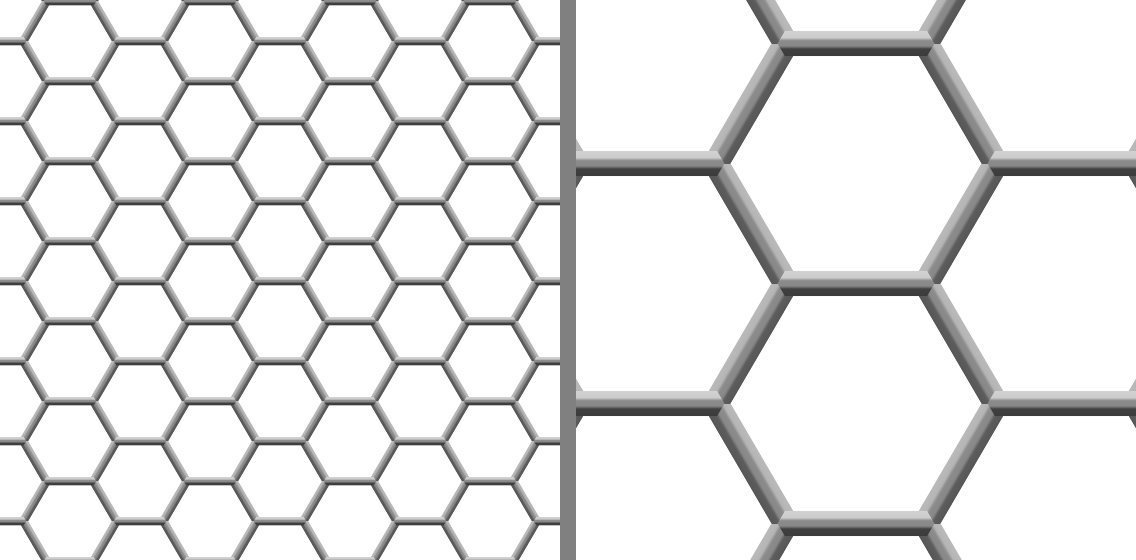
Left, the full canvas; right, a detail of the centre.
A Shadertoy shader for this pattern:

```glsl
// Hexagonal wire mesh of bevelled grey bars on white, 4 by 7 repeats.

// Three-band bevel across a bar; t runs from -1 (lower edge) to 1 (upper edge).
float bevel(float t, float dark, float light, float soft) {
    float tone = mix(dark, 0.54, smoothstep(-0.32 - soft, -0.32 + soft, t));
    tone = mix(tone, light, smoothstep(0.34 - soft, 0.34 + soft, t));
    return tone + 0.04 * t;
}

// Coverage of a shape from its signed distance, one pixel soft.
float cover(float dist, float pixel) {
    return 1.0 - smoothstep(-0.5 * pixel, 0.5 * pixel, dist);
}

void mainImage(out vec4 fragColor, in vec2 fragCoord) {
    // One unit is the side of a hexagon; the canvas is 12 units wide.
    vec2 cell = vec2(3.0, 12.0 / 7.0);
    vec2 p = 12.0 * fragCoord / iResolution.xy + vec2(0.0, 0.025);
    float pixel = 12.0 / min(iResolution.x, iResolution.y);
    float halfWidth = 0.09;
    float soft = 0.12 + 0.5 * pixel / halfWidth;

    // Fold the plane into one mirrored repeat.
    float foldX = abs(mod(p.x + 1.5, cell.x) - 1.5);
    float foldY = mod(p.y + 0.5 * cell.y, cell.y) - 0.5 * cell.y;

    // Slanted bars, lit on whichever side faces up.
    vec2 normal = normalize(vec2(cell.y, 1.0));
    float side = dot(vec2(foldX - 1.0, abs(foldY)), normal);
    float up = foldY < 0.0 ? -side : side;
    float tone = bevel(up / halfWidth, 0.38, 0.69, soft);
    float color = mix(1.0, tone, cover(abs(side) - halfWidth, pixel));

    // Level bars with pointed ends, alternate columns shifted by half a repeat.
    bool inner = foldX < 0.75;
    float along = inner ? foldX : 1.5 - foldX;
    float across = inner ? mod(p.y, cell.y) - 0.5 * cell.y : foldY;
    float tip = 0.866 * (along + 0.577 * abs(across) - 0.56);
    float dist = max(abs(across) - halfWidth, tip);
    tone = bevel(across / halfWidth, 0.27, 0.78, soft);
    color = mix(color, tone, cover(dist, pixel));

    fragColor = vec4(vec3(color), 1.0);
}
```
